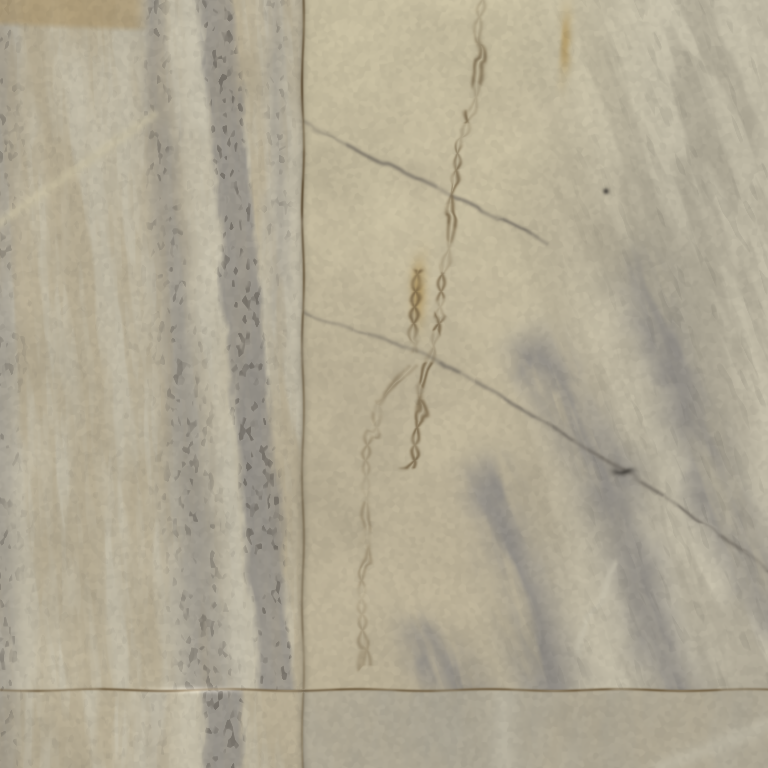
A Shadertoy shader for this texture:

```glsl
// Worn marble slabs: two large veined panels above a lower course, with thin brown joints.

const vec2 JOINT = vec2(0.3945, 0.1015);      // where the joints cross
const float JOINT_WIDTH = 0.0019;
const float CRACK_WIDTH = 0.0032;
const float VEIN_WIDTH = 0.0030;
const float BRAID = 0.0045;                   // spread of the two vein strands
const float GRAIN = 0.055;
const vec3 CREAM = vec3(0.785, 0.75, 0.635);
const vec3 TAN = vec3(0.70, 0.66, 0.565);
const vec3 PALE = vec3(0.755, 0.735, 0.665);
const vec3 DULL = vec3(0.655, 0.635, 0.575);
const vec3 GREY = vec3(0.555, 0.54, 0.515);
const vec3 DARK = vec3(0.37, 0.35, 0.32);
const vec3 BROWN = vec3(0.43, 0.36, 0.25);
const vec3 OCHRE = vec3(0.66, 0.54, 0.30);

// Segments: start xy, end xy
const vec4 CRACKS[6] = vec4[6](
    vec4(0.39, 0.842, 0.58, 0.75), vec4(0.58, 0.75, 0.71, 0.685),
    vec4(0.39, 0.595, 0.56, 0.535), vec4(0.56, 0.535, 0.65, 0.485),
    vec4(0.65, 0.485, 0.88, 0.345), vec4(0.88, 0.345, 1.01, 0.25));
const vec4 VEINS[10] = vec4[10](
    vec4(0.635, 1.01, 0.615, 0.87), vec4(0.615, 0.87, 0.59, 0.75),
    vec4(0.59, 0.75, 0.57, 0.58), vec4(0.57, 0.58, 0.552, 0.53),
    vec4(0.552, 0.53, 0.55, 0.45), vec4(0.55, 0.45, 0.53, 0.39),
    vec4(0.545, 0.64, 0.533, 0.54), vec4(0.533, 0.52, 0.49, 0.475),
    vec4(0.49, 0.475, 0.475, 0.33), vec4(0.475, 0.33, 0.472, 0.13));
const vec4 CLOUDS[6] = vec4[6](
    vec4(0.635, 0.37, 0.72, 0.11), vec4(0.70, 0.53, 0.80, 0.37),
    vec4(0.79, 0.37, 0.88, 0.10), vec4(0.84, 0.64, 0.93, 0.38),
    vec4(0.55, 0.16, 0.61, 0.09), vec4(0.93, 0.36, 1.01, 0.20));

vec2 hash2(vec2 p) {
    vec3 q = fract(vec3(p.xyx) * vec3(0.1031, 0.1030, 0.0973));
    q += dot(q, q.yzx + 33.33);
    return fract((q.xx + q.yz) * q.zy);
}

// Smooth cellular noise: cell values blended by distance, 0..1
float cells(vec2 p) {
    vec2 base = floor(p), f = p - base;
    vec2 sum = vec2(0.0);
    for (int j = -1; j <= 1; j++)
    for (int i = -1; i <= 1; i++) {
        vec2 o = vec2(i, j), h = hash2(base + o + 71.0), d = o + h - f;
        sum += exp(-7.0 * dot(d, d)) * vec2(fract(h.x * 7.3 + h.y * 5.1), 1.0);
    }
    return sum.x / sum.y;
}

float layers(vec2 p) {
    return 0.5 * cells(p) + 0.3 * cells(p * 2.1 + 9.0) + 0.2 * cells(p * 4.3 + 4.0);
}

float segment(vec2 p, vec4 s) {
    vec2 a = p - s.xy, b = s.zw - s.xy;
    return length(a - b * clamp(dot(a, b) / dot(b, b), 0.0, 1.0));
}

float glow(float d, float w) { return exp(-d * d / (w * w)); }
float spot(vec2 p, vec2 c, vec2 r) { vec2 d = (p - c) / r; return exp(-dot(d, d)); }

// Left panels: near-vertical grey bands
vec3 bandedMarble(vec2 p, bool upper) {
    float t = upper ? 1.0 - p.y : 0.08;
    float streak = layers(vec2(p.x - 0.05 * t, p.y * 0.12) * 38.0);
    float speck = cells(p * vec2(190.0, 110.0));
    float x = p.x + 0.018 * (layers(p * vec2(45.0, 14.0)) - 0.5);
    vec3 c = mix(TAN, PALE, smoothstep(0.25, 0.75, streak) * 0.75);
    c = mix(c, PALE * 1.03, 0.6 * glow(x - 0.245 - 0.08 * t, 0.03));
    float mainBand = 1.0 - smoothstep(0.016, 0.03, abs(x - 0.28 - 0.09 * t));
    float sideBand = glow(x - 0.195 - 0.085 * t, 0.014 + 0.024 * t) * (upper ? 0.75 : 0.2);
    float edgeBand = 0.6 * glow(x, 0.022) + 0.45 * glow(x - 0.362, 0.013) * smoothstep(0.45, 0.7, p.y);
    float band = max(max(mainBand, sideBand), edgeBand);
    c = mix(c, GREY, band * (0.55 + 0.45 * streak));
    c = mix(c, DARK, 0.5 * smoothstep(0.68, 0.95, speck) * (band + 0.12));
    if (upper) {
        c = mix(c, CREAM, 0.5 * glow(segment(p, vec4(0.0, 0.71, 0.2, 0.85)), 0.007));
        float stain = smoothstep(0.963, 0.975, p.y + 0.04 * p.x) * (1.0 - smoothstep(0.17, 0.2, p.x));
        c = mix(c, vec3(0.66, 0.58, 0.43), 0.7 * stain);
    }
    return c;
}

// Right panel: cream ground, slanted clouds, cracks and a braided vein
vec3 veinedMarble(vec2 p) {
    vec2 slant = vec2(p.x + 0.36 * p.y, p.y * 0.22);
    float streak = layers(slant * 26.0);
    float mottle = layers(p * 11.0);
    vec2 q = p + 0.014 * (vec2(cells(p * 34.0), cells(p * 34.0 + 50.0)) - 0.5);
    float light = smoothstep(0.3, 1.05, p.y + 0.35 * (mottle - 0.5));
    vec3 c = mix(TAN, CREAM, 0.15 + 0.75 * light);
    float right = smoothstep(0.62, 0.9, p.x + 0.18 * (p.y < 0.5 ? 0.5 - p.y : 0.0));
    c = mix(c, mix(DULL, PALE, smoothstep(0.25, 0.7, streak)), 0.75 * right);
    float cloud = 0.0;
    for (int i = 0; i < 6; i++) cloud = max(cloud, glow(segment(q, CLOUDS[i]), 0.034));
    c = mix(c, GREY, cloud * smoothstep(0.05, 0.8, streak + 0.25 * mottle));
    c = mix(c, PALE, 0.5 * glow(segment(q, vec4(0.80, 0.26, 0.75, 0.15)), 0.005));
    float crack = 0.0, vein = 0.0;
    for (int i = 0; i < 6; i++) crack = max(crack, glow(segment(p + 0.4 * (q - p), CRACKS[i]), CRACK_WIDTH));
    for (int k = -1; k <= 1; k += 2) {
        vec2 strand = q + vec2(float(k) * BRAID * sin(p.y * 95.0 + 2.0 * sin(p.y * 31.0)), 0.0);
        for (int i = 0; i < 10; i++) {
            float fade = i < 8 ? 1.0 : 0.45;
            vein = max(vein, fade * glow(segment(strand, VEINS[i]), VEIN_WIDTH));
        }
    }
    float broken = smoothstep(0.15, 0.7, cells(p * 42.0));
    c = mix(c, DARK * 1.15, crack * (0.3 + 0.3 * broken));
    float rust = spot(q, vec2(0.545, 0.62), vec2(0.009, 0.035)) + spot(q, vec2(0.737, 0.945), vec2(0.008, 0.04));
    c = mix(c, OCHRE, 0.6 * rust);
    c = mix(c, BROWN, vein * (0.2 + 0.5 * broken));
    float pits = spot(p, vec2(0.789, 0.751), vec2(0.004)) + spot(q, vec2(0.81, 0.382), vec2(0.01, 0.005));
    c = mix(c, DARK * 0.7, 0.8 * min(pits, 1.0));
    return c * (1.0 - 0.05 * smoothstep(0.7, 0.95, cells(slant * vec2(150.0, 190.0))) * right);
}

// Lower right panel: dull stone with pale streaks
vec3 dullMarble(vec2 p) {
    vec3 c = mix(DULL, TAN, 0.7 * layers(p * vec2(24.0, 7.0)));
    float pale = glow(p.x - 0.655, 0.018) + glow(segment(p, vec4(0.86, 0.0, 1.01, 0.06)), 0.012);
    return mix(c, PALE, 0.55 * pale);
}

void mainImage(out vec4 fragColor, in vec2 fragCoord) {
    vec2 p = fragCoord / iResolution.xy;
    bool upper = p.y > JOINT.y;
    vec3 c = p.x < JOINT.x ? bandedMarble(p, upper) : upper ? veinedMarble(p) : dullMarble(p);

    // Fine grain and broad wear
    c *= 1.0 + GRAIN * (cells(p * 150.0) - 0.5) + 0.10 * (layers(p * 7.0 + 3.0) - 0.5);

    // Joints, with worn gaps and a glint
    vec2 d = abs(p - JOINT + 0.0012 * sin(p.yx * 37.0));
    float w = max(JOINT_WIDTH, 0.8 / iResolution.y);
    float wear = 0.45 + 0.5 * cells(p * 30.0);
    float upright = glow(d.x, w) * mix(0.5, 1.0, smoothstep(0.3, 0.7, p.y));
    c = mix(c, BROWN, wear * max(upright, glow(d.y, w)));
    c *= 1.0 - 0.10 * glow(d.x, 0.006);
    c += 0.2 * spot(p, vec2(0.26, JOINT.y), vec2(0.05, 0.004));
    fragColor = vec4(clamp(c, 0.0, 1.0), 1.0);
}
```
